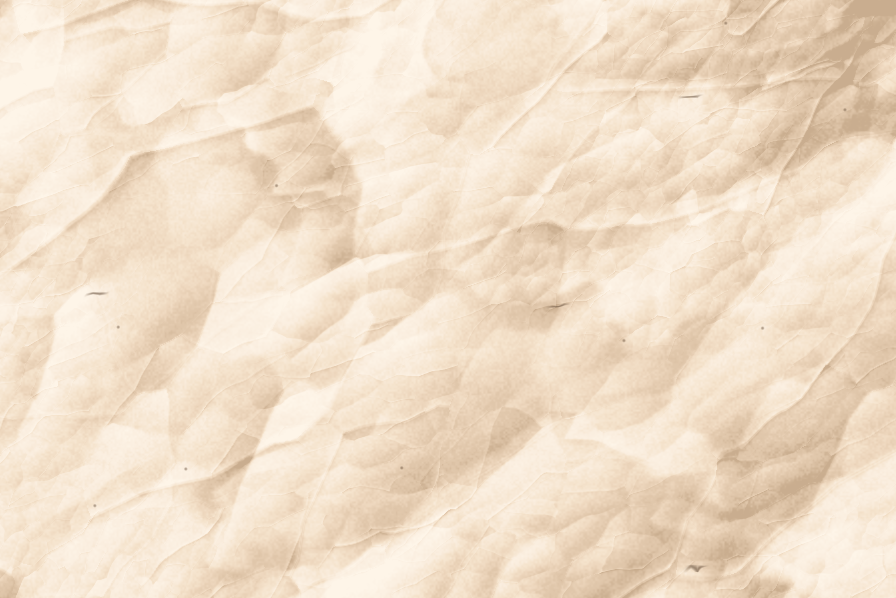
Give the GLSL for this texture, as a Shadertoy shader.

```glsl
// Crumpled cream paper: tilted facets, embossed creases, fine grain and a few dark marks.

#define FOLD_ANGLE 0.68   // main direction of the folds, radians
#define FACET_SCALE 4.3   // largest facets per canvas height
#define STRETCH 1.75      // facet length along the folds
#define TILT 1.6          // brightness spread between facets
#define CREASE 2.5        // strength of the embossed edges
#define LONG_FOLD 0.9     // strength of the long winding folds
#define GRAIN 0.8         // strength of the paper fibre
#define CONTRAST 0.88

const vec2 LIGHT = vec2(-0.50, 0.866);
const vec3 DEEP   = vec3(0.79, 0.68, 0.56);
const vec3 SHADE  = vec3(0.88, 0.78, 0.67);
const vec3 TAN    = vec3(0.93, 0.84, 0.74);
const vec3 CREAM  = vec3(0.96, 0.89, 0.80);
const vec3 BRIGHT = vec3(0.98, 0.93, 0.87);
const vec3 GLINT  = vec3(0.995, 0.96, 0.91);

vec2 hash2(vec2 p) {
    vec3 q = fract(p.xyx * vec3(0.1031, 0.1030, 0.0973));
    q += dot(q, q.yzx + 33.33);
    return fract((q.xx + q.yz) * q.zy);
}

// Two channels of value noise, left linear so that warped lines bend in kinks
vec2 noise2(vec2 p) {
    vec2 i = floor(p), f = p - i;
    return mix(mix(hash2(i), hash2(i + vec2(1, 0)), f.x),
               mix(hash2(i + vec2(0, 1)), hash2(i + vec2(1, 1)), f.x), f.y);
}

vec2 rotate(vec2 p, float a) {
    float c = cos(a), s = sin(a);
    return vec2(c * p.x + s * p.y, c * p.y - s * p.x);
}

// Voronoi cells, each a tilted sloping facet, with raised edges between some of them
float facets(vec2 q, vec2 light, float sharpness) {
    vec2 cell = floor(q), f = q - cell, nearest = vec2(0.0), nearestId = cell;
    float best = 9.0, tone = 0.0, total = 0.0;
    for (int j = -1; j <= 1; j++)
    for (int i = -1; i <= 1; i++) {
        vec2 id = cell + vec2(i, j);
        vec2 r = id - cell + 0.05 + 0.9 * hash2(id) - f;
        vec2 slope = 1.7 * light + 2.6 * (hash2(id + 71.0) - 0.5);
        float d = dot(r, r), w = exp(-sharpness * d);
        tone += w * (TILT * (hash2(id + 17.0).x - 0.5) - dot(r, slope));
        total += w;
        if (d < best) { best = d; nearest = r; nearestId = id; }
    }
    tone /= total;
    for (int j = -1; j <= 1; j++)
    for (int i = -1; i <= 1; i++) {
        vec2 id = cell + vec2(i, j);
        vec2 r = id - cell + 0.05 + 0.9 * hash2(id) - f;
        vec2 across = r - nearest;
        if (dot(across, across) < 1e-5) continue;
        across = normalize(across);
        float edge = max(dot(0.5 * (nearest + r), across), 0.0);
        float strength = smoothstep(0.3, 1.0, hash2(id + nearestId + 5.0).x);
        tone -= CREASE * strength * dot(across, light)
              * exp(-edge / 0.06) * smoothstep(0.0, 0.02, edge);
    }
    return tone;
}

// Embossed line along the zero contour of stretched noise
float longFold(vec2 p, float seed) {
    vec2 q = rotate(p, FOLD_ANGLE - 0.25) * vec2(2.4, 5.5) + seed;
    q += 0.4 * (noise2(q * 2.3) - 0.5) + 0.2 * (noise2(q * 6.0) - 0.5);
    float x = (noise2(q).x - 0.5) / 0.025;
    float mask = smoothstep(0.4, 0.65, noise2(p * 3.0 + seed).y);
    return mask * x * exp(1.0 - abs(x));
}

// Sparse specks and short ragged cracks
float marks(vec2 p) {
    vec2 g = p * 8.0, id = floor(g);
    vec2 d = (g - id - 0.2 - 0.6 * hash2(id + 3.0)) / 8.0;
    vec2 h = hash2(id + 41.0);
    float speck = step(0.92, h.x) * (1.0 - smoothstep(0.0005, 0.004, length(d)));
    g = p * 2.6 + 0.3;
    id = floor(g);
    d = rotate((g - id - 0.25 - 0.5 * hash2(id + 9.0)) / 2.6, 0.15);
    d.y += 0.012 * (noise2(p * 90.0).x - 0.5);
    float crack = step(0.75, hash2(id + 23.0).x) * (1.0 - smoothstep(0.0, 0.0035, abs(d.y)))
                * (1.0 - smoothstep(0.005, 0.024, abs(d.x)));
    return 0.5 * speck + 0.6 * crack;
}

vec3 paperColor(float t) {
    vec3 c = mix(DEEP, SHADE, smoothstep(-2.9, -1.47, t));
    c = mix(c, TAN, clamp((t + 1.47) / 0.86, 0.0, 1.0));
    c = mix(c, CREAM, clamp((t + 0.61) / 0.80, 0.0, 1.0));
    c = mix(c, BRIGHT, clamp((t - 0.19) / 0.96, 0.0, 1.0));
    return mix(c, GLINT, clamp((t - 1.15) / 1.2, 0.0, 1.0));
}

void mainImage(out vec4 fragColor, in vec2 fragCoord) {
    vec2 uv = fragCoord / iResolution.xy;
    vec2 p = fragCoord / iResolution.y;

    // Facets from broad to fine; the fine ones gather in clusters
    float tone = 0.0, scale = FACET_SCALE, weight = 1.0;
    for (int i = 0; i < 5; i++) {
        float k = float(i);
        float angle = FOLD_ANGLE + 1.1 * (fract(k * 0.618 + 0.3) - 0.5);
        vec2 q = rotate(p, angle) * scale / vec2(STRETCH, 1.0) + 37.0 * k + 11.0;
        q += 0.5 * (noise2(q * 0.8) - 0.5) + 0.14 * (noise2(q * 3.5) - 0.5);
        float cluster = i < 2 ? 1.0 : smoothstep(0.3, 0.65, noise2(p * 3.6 + 19.0 * k).x);
        float sharpness = mix(14.0, 46.0, smoothstep(0.2, 0.6, noise2(q * 1.1 + 53.0).x));
        tone += weight * cluster * facets(q, rotate(LIGHT, angle), sharpness);
        scale *= 1.75;
        weight *= 0.84;
    }
    tone += LONG_FOLD * (longFold(p, 7.0) + longFold(p, 29.0) + longFold(p, 83.0));

    // Uneven ageing, then fibre grain
    tone += 0.48 - 0.5 * uv.x - 0.35 * smoothstep(0.75, 1.0, uv.y);
    tone += 0.3 * (noise2(rotate(p, 0.5) * 45.0).x - 0.5);
    tone += GRAIN * (noise2(p * 300.0).x - 0.5 + 0.5 * (noise2(p * 150.0).y - 0.5));

    vec3 color = paperColor(tone * CONTRAST);
    color = mix(color, vec3(0.42, 0.33, 0.25), marks(p));
    fragColor = vec4(color, 1.0);
}
```
